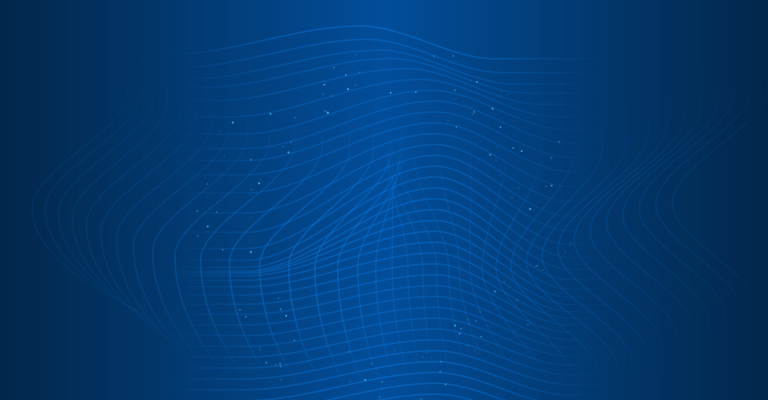
A Shadertoy shader for this background:

```glsl
// A warped wire mesh and a ring of sparks over a deep blue horizontal gradient.
// Rows and columns are families of curves given by formulas; each pixel adds
// up the slope-corrected distance to every curve, then the scattered sparks.

const vec2 CANVAS = vec2(768.0, 398.0);   // design units, y runs downward
const int ROWS = 36;
const int COLUMNS = 38;
const int SPARKS = 110;
const vec3 EDGE_BLUE = vec3(0.008, 0.152, 0.292);
const vec3 CORE_BLUE = vec3(0.008, 0.302, 0.602);
const vec3 WIRE_GLOW = vec3(0.02, 0.16, 0.27);
const vec3 SPARK_COLOR = vec3(0.38, 0.80, 1.0);

float bell(float x, float center, float width) {
    float u = (x - center) / width;
    return exp(-u * u);
}

float rise(float x, float center, float width) {
    return 0.5 + 0.5 * tanh((x - center) / width);
}

// Fades in over a..b and out over c..d
float window(float x, float a, float b, float c, float d) {
    return smoothstep(a, b, x) * (1.0 - smoothstep(c, d, x));
}

vec2 hash2(float n) {
    vec2 q = fract(vec2(n) * vec2(0.1031, 0.1137) + vec2(0.37, 0.71));
    q += dot(q, q.yx + 33.33);
    return fract((q.xx + q.yx) * q.xy * vec2(1.0, 1.37));
}

float stroke(float dist, float halfWidth, float pixel) {
    return 1.0 - smoothstep(0.0, halfWidth + pixel, dist);
}

// Height of a row with the given crest, sagging on both sides of it
float rowHeight(float crest, float x) {
    float center = 435.0 - 75.0 * (1.0 - smoothstep(25.0, 100.0, crest));
    float leftDrop = 28.0 + 55.0 * bell(crest, 173.0, 52.0) + 12.0 * bell(crest, 95.0, 22.0);
    float rightDrop = 32.0 + 38.0 * bell(crest, 200.0, 85.0);
    float dx = x - center;
    return crest + (dx < 0.0 ? leftDrop * smoothstep(0.0, 190.0, -dx)
                             : rightDrop * smoothstep(0.0, 135.0, dx));
}

// Height of the leftmost bend of column i
float bendHeight(float i) {
    return 267.0 - 60.0 * exp(-i * i / 50.0) - 65.0 * smoothstep(26.0, 37.0, i);
}

// Horizontal place of column i: a waist that swings away above and below
float columnPlace(float i, float y) {
    float waist = 32.0 + 13.0 * i + 0.05 * i * i
                + 113.0 * rise(i, 11.5, 3.5) - 22.0 * rise(i, 23.0, 2.2);
    float dy = y - bendHeight(i);
    float topSwing = 95.0 - 135.0 * bell(i, 21.0, 5.0);
    float rightSide = smoothstep(20.0, 28.0, i);
    float low = clamp(dy / mix(155.0, 105.0, rightSide), 0.0, 1.1);
    float lowCurve = mix(low * low, smoothstep(0.0, 1.0, low), rightSide);
    float lowSwing = 240.0 * exp(-i / 9.0) + 80.0 * rightSide;
    return waist + topSwing * smoothstep(0.0, 115.0, -dy) + lowSwing * lowCurve;
}

float rowWires(vec2 p, float pixel) {
    float sum = 0.0;
    for (int k = 0; k < ROWS; k++) {
        float crest = 25.0 + 10.8 * float(k) + 4.0 * bell(float(k), 1.5, 1.2);
        float y = rowHeight(crest, p.x);
        float slope = rowHeight(crest, p.x + 1.0) - y;
        float strength = 0.42 + 0.3 * bell(crest, 25.0, 14.0)
                       + 0.25 * bell(crest, 215.0, 70.0) + 0.3 * bell(crest, 370.0, 40.0);
        sum += strength * stroke(abs(p.y - y) / sqrt(1.0 + slope * slope), 0.4, pixel);
    }
    return sum * window(p.x, 150.0, 300.0, 450.0, 630.0);
}

float columnWires(vec2 p, float pixel) {
    float sum = 0.0;
    for (int k = 0; k < COLUMNS; k++) {
        float i = float(k);
        float x = columnPlace(i, p.y);
        float slope = columnPlace(i, p.y + 1.0) - x;
        float dy = p.y - bendHeight(i);
        float fade = window(dy, -160.0, -25.0, 25.0, 135.0);
        float strength = 0.22 + 0.55 * bell(i, 12.5, 4.5) + 0.13 * bell(i, 28.0, 5.0);
        sum += strength * fade * stroke(abs(p.x - x) / sqrt(1.0 + slope * slope), 0.4, pixel);
    }
    return sum;
}

// Sparks strewn over a loose ring around the bright mesh
float sparkField(vec2 p, float pixel) {
    float sum = 0.0;
    for (int k = 0; k < SPARKS; k++) {
        vec2 place = hash2(float(k) * 7.31 + 1.7);
        vec2 look = hash2(float(k) * 3.77 + 51.3);
        float angle = 6.2832 * place.x;
        vec2 radii = vec2(172.0, 158.0) * mix(0.72, 1.15, place.y);
        vec2 center = vec2(385.0, 225.0) + radii * vec2(cos(angle), sin(angle));
        float shine = 0.12 + 0.75 * look.x * look.x;
        sum += shine * stroke(length(p - center), 0.4 + 0.6 * look.y, pixel);
    }
    return min(sum, 1.0);
}

void mainImage(out vec4 fragColor, in vec2 fragCoord) {
    vec2 uv = fragCoord / iResolution.xy;
    vec2 p = vec2(uv.x, 1.0 - uv.y) * CANVAS;
    float pixel = CANVAS.x / iResolution.x;
    vec3 color = mix(CORE_BLUE, EDGE_BLUE, abs(uv.x - 0.5) * 2.0);
    float wires = rowWires(p, pixel) + columnWires(p, pixel);
    color += WIRE_GLOW * (1.0 - exp(-wires));
    color = mix(color, SPARK_COLOR, sparkField(p, pixel));
    fragColor = vec4(color, 1.0);
}
```
